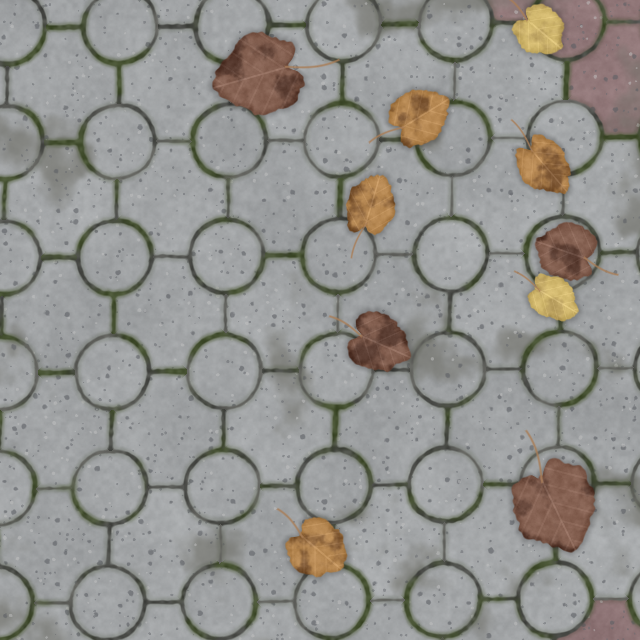
Give the GLSL for this texture, as a three.js fragment shader.

```glsl
// Grey concrete paving: round stones on a slightly skewed square lattice, joined
// by straight mossy joints around notched pavers, with autumn leaves on top.
// Joints are distance fields; wear is hashed noise; leaves are polar shapes.
#define PITCH vec2(0.1747, 0.1801)
#define ORIGIN vec2(0.013, 0.043)
#define SKEW vec2(0.0217, 0.0089)
#define DISC_RADIUS 0.0575
#define JOINT_HALF 0.0031
#define SOFT 0.0018
#define LEAF_COUNT 10
#define STONE vec3(0.635, 0.645, 0.652)
#define RED_STONE vec3(0.565, 0.465, 0.470)
#define JOINT_DARK vec3(0.285, 0.290, 0.275)
#define MOSS vec3(0.265, 0.310, 0.185)

varying vec2 vUv;

float hash(vec2 p) {
  vec3 h = fract(p.xyx * vec3(0.1031, 0.1030, 0.0973));
  h += dot(h, h.yzx + 33.33);
  return fract((h.x + h.y) * h.z);
}

float noise(vec2 p) {
  vec2 i = floor(p), f = fract(p);
  f = f * f * (3.0 - 2.0 * f);
  return mix(mix(hash(i), hash(i + vec2(1.0, 0.0)), f.x),
             mix(hash(i + vec2(0.0, 1.0)), hash(i + 1.0), f.x), f.y);
}

float fbm(vec2 p) {
  float sum = 0.0, amp = 0.5;
  for (int i = 0; i < 4; i++) {
    sum += amp * noise(p);
    p = p * 2.03 + 17.3;
    amp *= 0.5;
  }
  return sum / 0.9375;
}

// Sparse round spots, one candidate in each cell
float spots(vec2 p, float scale, float density) {
  vec2 g = p * scale, id = floor(g);
  vec2 centre = 0.3 + 0.4 * vec2(hash(id + 3.1), hash(id + 41.7));
  float radius = 0.10 + 0.18 * hash(id + 77.0);
  float d = length(fract(g) - centre) + 0.12 * (noise(g * 5.0) - 0.5);
  return step(hash(id + 9.0), density) * (1.0 - smoothstep(radius - 0.1, radius + 0.08, d));
}

// Stone surface: broad tone, grain, stains, pits and pale chips
vec3 weather(vec3 col, vec2 p) {
  col += 0.07 * (fbm(p * 14.0) - 0.5) + 0.08 * (fbm(p * 110.0) - 0.5);
  float stain = smoothstep(0.64, 0.82, fbm(p * 9.0 + 5.0));
  col = mix(col, vec3(0.43, 0.43, 0.40), 0.6 * stain);
  col = mix(col, vec3(0.36, 0.37, 0.39), 0.6 * spots(p, 62.0, 0.13));
  col = mix(col, vec3(0.40, 0.41, 0.43), 0.5 * spots(p + 0.37, 115.0, 0.10));
  return mix(col, vec3(0.76), 0.5 * spots(p + 0.71, 90.0, 0.07));
}

vec3 paving(vec2 p) {
  vec2 q = (p - ORIGIN + SKEW * (p - ORIGIN).yx) / PITCH;
  vec2 node = floor(q + 0.5), cell = floor(q);
  vec2 o = (q - node) * PITCH + 0.0022 * (vec2(noise(p * 35.0), noise(p * 35.0 + 50.0)) - 0.5);
  float r = length(o);
  bool inDisc = r < DISC_RADIUS;
  vec2 stoneId = inDisc ? node + 100.0 : cell;

  // Red pavers in the two right-hand corners
  bool red = (cell.y < 0.0 && cell.x > 3.0) || (cell.x > 4.0 && (cell.y == 0.0 || cell.y > 4.0));
  if (inDisc) red = node.x > 4.0 && node.y == 0.0;
  vec3 col = (red ? RED_STONE : STONE) + 0.035 * (hash(stoneId + 20.0) - 0.5);
  col = weather(col, p);

  // Straight joints vary from edge to edge, rings vary with angle
  bool level = abs(o.y) < abs(o.x);
  vec2 edgeId = level ? vec2(cell.x, node.y) + 200.0 : vec2(node.x, cell.y) + 300.0;
  float wear = hash(edgeId);
  float ringWear = noise(o * 22.0 + node * 7.3);
  float straight = max(min(abs(o.x), abs(o.y)) - JOINT_HALF * mix(0.55, 1.25, wear),
                       DISC_RADIUS - r);
  float ring = abs(r - DISC_RADIUS) - JOINT_HALF * mix(0.65, 1.3, ringWear);
  float blend = max(0.006 - abs(straight - ring), 0.0) / 0.006;
  float d = min(straight, ring) - 0.0015 * blend * blend;
  d += 0.0016 * (noise(p * 130.0) - 0.5);

  // Dusty rims, then gaps filled with earth, grit and moss
  float depth = ring < straight ? ringWear : wear;
  col = mix(col, col * vec3(0.88, 0.89, 0.86), 1.0 - smoothstep(0.0, 0.009, d));
  float moss = smoothstep(0.42, 0.68, 0.65 * fbm(p * 17.0 + 8.0) + 0.35 * depth);
  vec3 fill = mix(JOINT_DARK, MOSS, moss) + 0.12 * (noise(p * 150.0) - 0.5);
  fill = mix(fill, vec3(0.46, 0.46, 0.44), 0.6 * (1.0 - smoothstep(0.1, 0.5, depth)));
  float halo = moss * (1.0 - smoothstep(0.0, 0.006, d));
  col = mix(col, MOSS + 0.10, 0.45 * halo);
  return mix(col, fill, 1.0 - smoothstep(-SOFT, SOFT, d));
}

// Signed distance to a ragged heart: tip along +x, notch at the stem
float leafShape(vec2 v, float size, float seed) {
  float a = atan(v.y, v.x), back = 3.14159 - abs(a);
  float edge = 0.90 - 0.35 * exp(-back * back * 9.0) + 0.16 * exp(-a * a * 14.0);
  vec2 dir = v / max(length(v), 0.0001);
  edge += 0.20 * (noise(dir * 2.5 + seed * 9.0) - 0.5) + 0.07 * (noise(dir * 9.0 + seed) - 0.5);
  return length(v) - size * edge;
}

vec3 addLeaf(vec3 col, vec2 p, float k) {
  // Most leaves drift down the right half, two stray to the left
  float bump = (k - 5.5) / 2.2;
  vec2 centre = vec2(0.66 + 0.18 * cos(2.3 * k) + 0.15 * exp(-bump * bump),
                     0.045 + 0.07 * k + 0.18 * step(7.5, k));
  if (mod(k, 8.0) == 1.0) centre.x -= 0.13;
  bool large = mod(k, 7.0) == 1.0, yellow = mod(k, 6.0) == 0.0;
  bool brown = large || abs(k - 6.0) == 1.0;
  float size = large ? 0.077 : (yellow ? 0.046 : 0.054);
  float turn = 6.28318 * hash(vec2(k, 5.0)), c = cos(turn), s = sin(turn);
  vec2 v = mat2(c, -s, s, c) * (p - centre);
  v.y *= 1.05 + 0.3 * hash(vec2(k, 8.0));

  float d = leafShape(v, size, k + 1.0);
  float stemY = v.y - 0.18 * size * sin(v.x / size * 2.0 + 1.0);
  float stem = max(abs(stemY) - 0.0016, abs(v.x + size) - 0.55 * size);
  float shadow = 1.0 - smoothstep(-0.004, 0.013, d);
  col *= 1.0 - 0.22 * shadow;

  // Mottled blade with a midrib and slanted veins
  vec3 tint = yellow ? vec3(0.83, 0.73, 0.44) : (brown ? vec3(0.52, 0.38, 0.32) : vec3(0.72, 0.54, 0.33));
  float blotch = fbm(p * 38.0 + k * 7.0);
  tint = mix(tint, tint * vec3(0.62, 0.56, 0.54), (yellow ? 0.35 : 0.85) * smoothstep(0.45, 0.75, blotch));
  tint += 0.12 * (fbm(p * 120.0 + k) - 0.5);
  float vein = smoothstep(0.86, 1.0, cos((v.x - abs(v.y) * 0.8) / size * 15.0));
  vein = max(0.5 * vein, 1.0 - smoothstep(0.0005, 0.0025, abs(v.y)));
  tint += 0.07 * vein - 0.07 * smoothstep(-0.012, 0.0, d);
  col = mix(col, tint, 1.0 - smoothstep(-SOFT, SOFT, d));
  return mix(col, vec3(0.66, 0.49, 0.34), 0.85 * (1.0 - smoothstep(-SOFT, SOFT, stem)));
}

void main() {
  vec2 p = vec2(vUv.x, 1.0 - vUv.y);  // rows count downwards
  vec3 col = paving(p);
  for (int i = 0; i < LEAF_COUNT; i++) col = addLeaf(col, p, float(i));
  gl_FragColor = vec4(clamp(col, 0.0, 1.0), 1.0);
}
```
